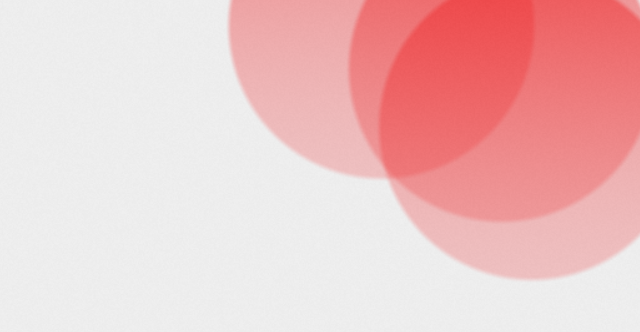
This background is drawn by a WebGL 2 fragment shader. Its source:

```glsl
#version 300 es
precision highp float;
// Three soft translucent red discs overlapping on pale, finely grained paper.

uniform vec2 u_resolution;
out vec4 fragColor;

// Lengths are in canvas heights, measured from the lower left.
const vec3 PAPER = vec3(0.930, 0.930, 0.930);
const vec3 RED = vec3(0.935, 0.180, 0.190);
const vec2 CENTERS[3] = vec2[3](vec2(1.149, 0.922), vec2(1.511, 0.792), vec2(1.602, 0.617));
const float RADIUS = 0.460;
const float EDGE_BLUR = 0.011;
const vec3 OPACITY_CURVE = vec3(0.24, 0.13, 0.22); // constant, linear, quadratic
const float GRAIN_CELLS = 266.0;
const float GRAIN_STRENGTH = 0.016;

float hash(vec2 cell) {
    vec3 q = fract(vec3(cell.xyx) * 0.1031);
    q += dot(q, q.yzx + 33.33);
    return fract((q.x + q.y) * q.z);
}

float valueNoise(vec2 p) {
    vec2 cell = floor(p);
    vec2 f = fract(p);
    f = f * f * (3.0 - 2.0 * f);
    float low = mix(hash(cell), hash(cell + vec2(1.0, 0.0)), f.x);
    float high = mix(hash(cell + vec2(0.0, 1.0)), hash(cell + vec2(1.0, 1.0)), f.x);
    return mix(low, high, f.y);
}

// Opacity of one disc: blurred rim, fading from its top to its bottom.
float discOpacity(vec2 p, vec2 center) {
    vec2 offset = p - center;
    float rim = length(offset) - RADIUS;
    float coverage = 1.0 - smoothstep(-EDGE_BLUR, EDGE_BLUR, rim);
    float rise = clamp(0.5 + 0.5 * offset.y / RADIUS, 0.0, 1.0);
    return coverage * dot(OPACITY_CURVE, vec3(1.0, rise, rise * rise));
}

void main() {
    vec2 p = gl_FragCoord.xy / u_resolution.y;
    vec3 color = PAPER;

    // Layer the discs
    for (int i = 0; i < 3; i++) {
        color = mix(color, RED, discOpacity(p, CENTERS[i]));
    }

    // Paper grain
    color += GRAIN_STRENGTH * (valueNoise(p * GRAIN_CELLS) - 0.5);

    fragColor = vec4(color, 1.0);
}
```
